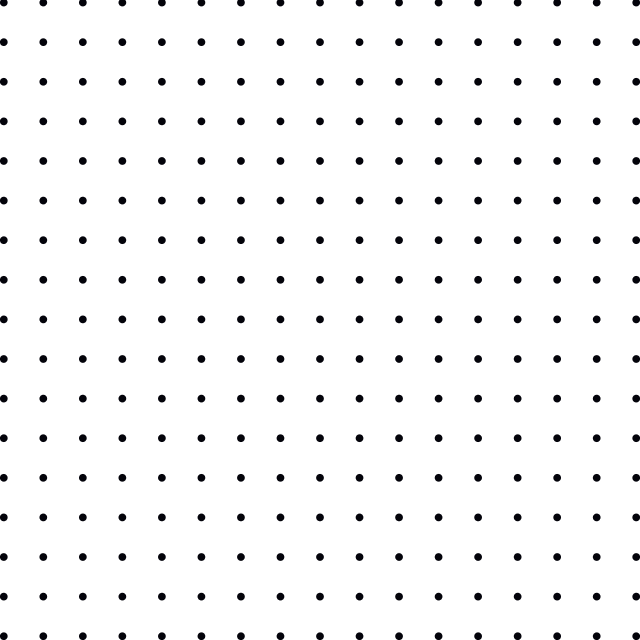
This pattern is drawn by a WebGL 2 fragment shader. Its source:

```glsl
#version 300 es
precision highp float;
// Draws a plain 17 by 17 grid of small near-black dots on white.
// The plane is folded into one cell around the nearest dot centre,
// then a circle distance gives a smooth-edged disc.

uniform vec2 u_resolution;
out vec4 fragColor;

const vec3 PAPER = vec3(1.0);
const vec3 INK = vec3(0.01, 0.01, 0.04);

const vec2 FIRST_DOT = vec2(0.0059, 0.0059);  // centre of the lower left dot
const vec2 LAST_DOT = vec2(0.9941, 0.9960);   // centre of the upper right dot
const float GAPS = 16.0;                      // spaces between 17 dots
const float DOT_RADIUS = 0.0060;

// Offset from the nearest point of a regular grid
vec2 gridOffset(vec2 p, vec2 origin, vec2 pitch) {
    vec2 cell = (p - origin) / pitch;
    return (fract(cell + 0.5) - 0.5) * pitch;
}

// Signed distance to a circle centred on zero
float circleDistance(vec2 p, float radius) {
    return length(p) - radius;
}

// Coverage of a shape, softened over one pixel
float coverage(float dist, float pixel) {
    return clamp(0.5 - dist / pixel, 0.0, 1.0);
}

void main() {
    float side = min(u_resolution.x, u_resolution.y);
    vec2 p = gl_FragCoord.xy / side;

    vec2 pitch = (LAST_DOT - FIRST_DOT) / GAPS;
    vec2 offset = gridOffset(p, FIRST_DOT, pitch);
    float dotMask = coverage(circleDistance(offset, DOT_RADIUS), 1.0 / side);

    fragColor = vec4(mix(PAPER, INK, dotMask), 1.0);
}
```
